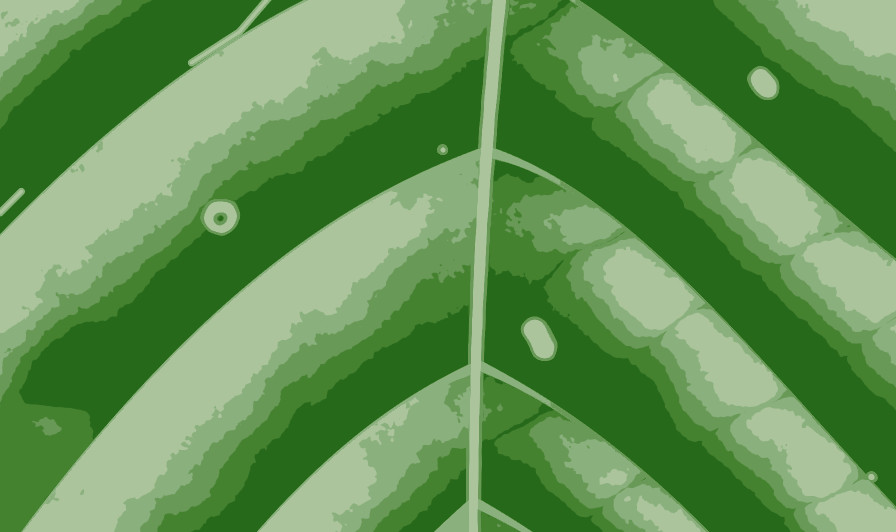
Give the GLSL for this texture, as a Shadertoy shader.

```glsl
// Close view of a green leaf with a pale midrib and arching side veins.
// Each strip between two vein curves fades from light to dark; gradient noise
// roughens the tone, which is then split into five flat greens.

vec2 hashGradient(vec2 cell) {
    vec2 h = vec2(dot(cell, vec2(127.1, 311.7)), dot(cell, vec2(269.5, 183.3)));
    return 2.0 * fract(sin(h) * 43758.5) - 1.0;
}

float gradientNoise(vec2 p) {
    vec2 i = floor(p), f = fract(p);
    vec2 u = f * f * f * (f * (f * 6.0 - 15.0) + 10.0);
    vec2 e = vec2(0.0, 1.0);
    return mix(mix(dot(hashGradient(i), f), dot(hashGradient(i + e.yx), f - e.yx), u.x),
               mix(dot(hashGradient(i + e), f - e), dot(hashGradient(i + 1.0), f - 1.0), u.x), u.y);
}

float fbm(vec2 p) {
    float sum = 0.0, amp = 1.0;
    for (int i = 0; i < 5; i++) {
        sum += amp * gradientNoise(p);
        p = mat2(1.6, 1.2, -1.2, 1.6) * p + 3.7;
        amp *= 0.55;
    }
    return sum;
}

float segmentDistance(vec2 p, vec2 a, vec2 b) {
    vec2 ab = b - a;
    return length(p - a - ab * clamp(dot(p - a, ab) / dot(ab, ab), 0.0, 1.0));
}

float midribX(float y) {
    y = max(y, 0.0);
    return 0.939 - 0.1 * y + 0.051 * y * y;
}

// Height of a side vein: v.x is its junction, v.yzw the cubic away from the midrib
float veinY(vec4 v, float x, float side) {
    float d = max(side * (x - midribX(v.x)), 0.0);
    return v.x + d * (v.y + d * (v.z + d * v.w));
}

// Raise the tone to a level inside a shape of the given radius
float paint(float tone, float level, float dist, float radius) {
    float aa = 0.7 / iResolution.y;
    return mix(tone, level, 1.0 - smoothstep(radius - aa, radius + aa, dist));
}

void mainImage(out vec4 fragColor, in vec2 fragCoord) {
    // Units of canvas height, y measured downward from the top
    vec2 p = vec2(fragCoord.x, iResolution.y - fragCoord.y) / iResolution.y;
    vec4 leftVeins[5] = vec4[5](vec4(-0.5, 0.17, 0.37, 0.0), vec4(-0.12, 0.17, 0.46, 0.0),
        vec4(0.285, 0.298, 0.6, 0.0), vec4(0.69, 0.39, 0.91, 0.0), vec4(0.943, 0.8, 0.9, 0.0));
    vec4 rightVeins[5] = vec4[5](vec4(-0.5, 0.45, 0.18, 0.0), vec4(-0.077, 0.45, 0.775, -0.478),
        vec4(0.285, 0.25, 1.37, -0.728), vec4(0.684, 0.45, 0.64, 0.0), vec4(0.943, 0.5, 0.64, 0.0));

    float ribOffset = p.x - midribX(p.y);
    float side = ribOffset < 0.0 ? -1.0 : 1.0;
    float d = abs(ribOffset);
    bool isLeft = side < 0.0;

    // Find the strip holding this point and the nearest vein
    float top = -1.0, bottom = 1.3, veinGap = 1.0;
    int strip = 0;
    for (int i = 0; i < 5; i++) {
        float y = veinY(isLeft ? leftVeins[i] : rightVeins[i], p.x, side);
        veinGap = min(veinGap, abs(p.y - y) * 0.78);
        if (p.y >= y) { top = y; strip = i; bottom = y + 0.3; }
        else { bottom = y; break; }
    }

    // Light below each vein, dark above the next
    float rough = fbm(p * 8.0);
    float fine = gradientNoise(p * 55.0) + 0.6 * gradientNoise(p * 105.0);
    float t = (p.y - top) / (bottom - top) + 0.1 * gradientNoise(p * 5.0 + 9.0);
    float darkEdge = isLeft ? 0.55 + 0.08 * float(strip) : 0.6;
    float light = 1.0 - smoothstep(darkEdge * 0.26, darkEdge * 1.28, t);
    float peak = isLeft ? mix(2.9, 4.5, smoothstep(0.0, 0.3, d))
                        : mix(2.1, 4.9, smoothstep(0.06, 0.33, d));
    float tone = 0.25 + peak * light + (0.2 + 0.8 * light) * (1.3 * rough + 0.45 * fine);

    // Right strips: dim margin under the vein and creases between the cells
    if (!isLeft && strip > 0) {
        tone -= 1.7 * light * exp(-(p.y - top) / 0.045);
        float along = dot(p, vec2(0.53, 0.85)) + 0.035 * gradientNoise(p * 9.0) - 0.99;
        float crease = abs(fract(along / 0.21 + 0.5) - 0.5) * 0.21;
        tone -= 1.6 * light * exp(-crease / 0.012);
    }

    // Shade and dull patch at the lower left
    if (isLeft && strip == 1) {
        tone -= 2.2 * exp(-dot(p - vec2(0.1, 0.7), p - vec2(0.1, 0.7)) / 0.008);
        float patchTone = 1.6 + 0.8 * rough;
        tone = mix(tone, max(tone, patchTone),
                   smoothstep(0.24, 0.12, p.x) * smoothstep(0.74, 0.78, p.y));
    }
    tone = clamp(tone, 0.2, 4.8);

    // Side veins, thicker at the junction, then the midrib
    float veinLevel = isLeft ? 3.4 : mix(3.4, 2.5, smoothstep(0.05, 0.25, d));
    tone = paint(tone, max(tone, veinLevel), veinGap, 0.004 + 0.005 * exp(-d * 12.0));
    float ribWidth = mix(0.013, 0.009, p.y) + 0.0015 * gradientNoise(p * 25.0);
    tone = paint(tone, max(tone, 2.5), d, ribWidth + 0.005);
    tone = paint(tone, 4.6, d, ribWidth - 0.001);

    // Pale strands at the upper left
    float strand = min(segmentDistance(p, vec2(0.36, 0.118), vec2(0.45, 0.06)),
                       segmentDistance(p, vec2(0.45, 0.06), vec2(0.51, -0.01)));
    strand = min(strand, segmentDistance(p, vec2(0.0, 0.4), vec2(0.04, 0.36)));
    tone = paint(tone, 3.5, strand, 0.007);
    tone = paint(tone, 4.5, strand, 0.003);

    // Droplets and specks
    float drop = min(segmentDistance(p, vec2(1.428, 0.15), vec2(1.442, 0.164)),
                     segmentDistance(p, vec2(1.005, 0.62), vec2(1.022, 0.653))) - 0.019;
    vec2 ringOffset = p - vec2(0.415, 0.41);
    drop = min(drop, abs(length(ringOffset) - 0.022) - 0.009 + 0.12 * max(ringOffset.y, 0.0));
    drop = min(drop, min(length(p - vec2(0.834, 0.283)), length(p - vec2(1.638, 0.897))) - 0.005);
    drop += 0.006 * gradientNoise(p * 35.0);
    tone = paint(tone, max(tone, 2.5), drop, 0.006);
    tone = paint(tone, 4.5, drop, 0.0);

    // Split the tone into flat greens with smooth borders
    vec3 greens[5] = vec3[5](vec3(0.15, 0.41, 0.10), vec3(0.27, 0.51, 0.19),
        vec3(0.41, 0.60, 0.34), vec3(0.54, 0.69, 0.49), vec3(0.67, 0.77, 0.61));
    float aa = clamp(fwidth(tone) * 0.6, 0.01, 0.35);
    vec3 color = greens[0];
    for (int i = 1; i < 5; i++)
        color = mix(color, greens[i], smoothstep(float(i) - aa, float(i) + aa, tone));
    fragColor = vec4(color, 1.0);
}
```
